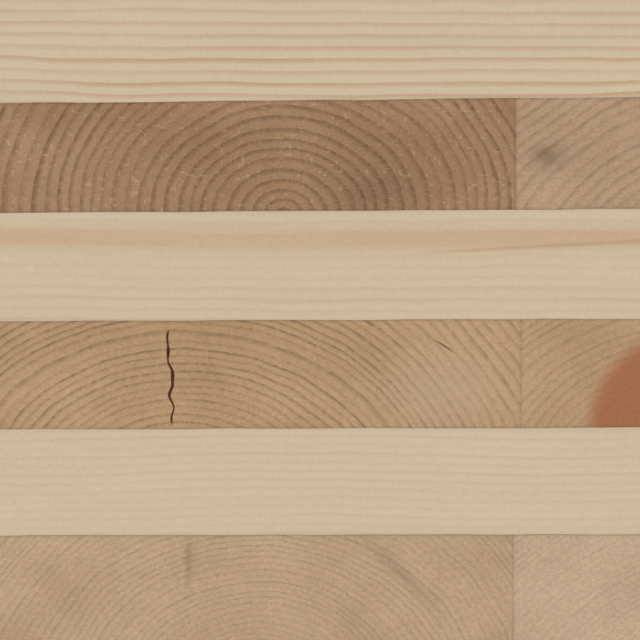
A WebGL 1 fragment shader for this texture:

```glsl
precision highp float;
// Laminated timber: pale long-grain boards alternating with darker end-grain blocks.
uniform vec2 u_resolution;

const float SEAM_COUNT = 5.0;
const float FIRST_SEAM = 0.163;
const float SEAM_STEP = 0.166;
const float SEAM_WIDTH = 0.0016;
const float CRACK_WIDTH = 0.0023;
const vec3 PALE = vec3(0.805, 0.733, 0.620);
const vec3 GRAIN = vec3(0.690, 0.540, 0.400);
const vec3 BLUSH = vec3(0.765, 0.630, 0.510);
const vec3 TAN_LOW = vec3(0.725, 0.610, 0.488);
const vec3 TAN_MID = vec3(0.715, 0.582, 0.447);
const vec3 TAN_TOP = vec3(0.630, 0.492, 0.373);
const vec3 SAPWOOD = vec3(0.755, 0.655, 0.545);
const vec3 HEARTWOOD = vec3(0.620, 0.385, 0.270);
const vec3 CRACK = vec3(0.240, 0.140, 0.090);

float hash(vec2 p) {
  vec3 q = fract(vec3(p.xyx) * 0.1031);
  q += dot(q, q.yzx + 33.33);
  return fract((q.x + q.y) * q.z);
}

float noise(vec2 p) {
  vec2 i = floor(p), f = fract(p);
  f = f * f * (3.0 - 2.0 * f);
  return mix(mix(hash(i), hash(i + vec2(1, 0)), f.x),
             mix(hash(i + vec2(0, 1)), hash(i + vec2(1, 1)), f.x), f.y);
}

float fbm(vec2 p) {
  float sum = 0.0, gain = 0.5;
  for (int i = 0; i < 4; i++) {
    sum += gain * noise(p);
    p = p * 2.03 + 17.0;
    gain *= 0.5;
  }
  return sum;
}

float spot(vec2 p, vec2 center, vec2 size) {
  vec2 d = (p - center) / size;
  return exp(-dot(d, d));
}

// Chooses the value of the low, middle or top layer.
float pick(float layer, float low, float mid, float top) {
  return layer < 0.5 ? low : (layer < 1.5 ? mid : top);
}

// Growth line: slow darkening, quick end, strength varying per ring.
float growthLine(float phase) {
  float f = fract(phase);
  float line = smoothstep(0.35, 0.82, f) * (1.0 - smoothstep(0.84, 1.0, f));
  return line * (0.35 + 0.65 * hash(vec2(floor(phase), 7.0)));
}

// Long grain: lines running across, with a rosy streak in the middle board.
vec3 sideGrain(vec2 p, float layer) {
  float seed = layer * 19.0;
  float bend = 0.022 * fbm(vec2(p.x * 2.2 + seed, p.y * 4.0)) + 0.004 * noise(vec2(p.x * 11.0, p.y * 20.0));
  float line = growthLine((p.y + bend) * pick(layer, 72.0, 58.0, 54.0));
  line *= 0.5 + 0.7 * noise(vec2(p.x * 5.0 + seed, p.y * 45.0));
  vec3 color = PALE + 0.025 * (fbm(vec2(p.x * 4.0, p.y * 30.0 + seed)) - 0.47);
  color = mix(color, GRAIN, line * pick(layer, 0.16, 0.19, 0.62));
  if (layer > 0.5 && layer < 1.5) {
    float streak = exp(-pow((p.y - 0.630 + 0.012 * p.x * (1.0 - p.x)) / 0.017, 2.0));
    color = mix(color, BLUSH, 0.75 * streak * (0.65 + 0.5 * noise(p * vec2(3.0, 30.0))));
    float vein = p.y - 0.607 - 0.055 * (p.x - 0.7);
    color = mix(color, GRAIN, 0.4 * exp(-pow(vein / 0.003, 2.0)) * smoothstep(0.62, 0.75, p.x));
  }
  return color;
}

// End grain: arcs around a pith, and a second block right of the joint.
vec3 endGrain(vec2 p, float layer, float px) {
  float joint = pick(layer, 0.802, 0.814, 0.806);
  float right = smoothstep(-px, px, p.x - joint);
  vec2 pith = vec2(pick(layer, 0.40, 0.29, 0.443), pick(layer, -0.10, 0.22, 0.668));
  if (p.x > joint) pith = vec2(pick(layer, 1.15, 1.08, 1.20), pick(layer, -0.15, 0.25, 0.50));
  vec2 d = (p - pith) * vec2(1.0, pick(layer, 1.2, 1.3, 1.25));
  float radius = length(d) + 0.022 * fbm(p * 7.0 + layer * 9.0);
  float phase = radius * pick(layer, 88.0, 66.0, 52.0) + 0.8 * noise(vec2(radius * 24.0, layer));
  float broken = 0.4 + 0.8 * noise(vec2(atan(d.y, d.x) * 45.0, radius * 90.0));
  float rings = growthLine(phase) * broken * mix(1.0, 0.5, right);

  vec3 color = layer < 0.5 ? TAN_LOW : (layer < 1.5 ? TAN_MID : TAN_TOP);
  color = mix(color, SAPWOOD, right * pick(layer, 0.65, 0.12, 0.52));
  color += 0.09 * (fbm(p * vec2(9.0, 13.0) + layer * 5.0) - 0.47);
  color *= 1.0 - rings * pick(layer, 0.09, 0.20, 0.23);
  // Sawn pores and pale flecks
  color *= 1.0 + 0.07 * (noise(p * vec2(260.0, 330.0)) - 0.5);
  float fleck = smoothstep(0.80, 0.95, noise(p * vec2(150.0, 190.0) + 40.0));
  color += fleck * pick(layer, 0.01, 0.02, 0.055) * (1.0 - right);

  if (layer < 0.5) {
    color *= 1.0 - 0.12 * spot(p, vec2(0.295, 0.125), vec2(0.006, 0.035));
    color *= 1.0 - 0.10 * spot(p + vec2(0.0, 0.9 * (p.x - 0.63)), vec2(0.63, 0.10), vec2(0.05, 0.014));
  } else if (layer < 1.5) {
    color = mix(color, SAPWOOD, 0.6 * spot(p, vec2(0.69, 0.39), vec2(0.09, 0.06)));
    color = mix(color, HEARTWOOD, 0.8 * right * smoothstep(0.165, 0.13, length(p - vec2(1.07, 0.33))));
    color = mix(color, CRACK, 0.55 * spot(p + vec2(0.0, 0.65 * (p.x - 0.695)), vec2(0.695, 0.459), vec2(0.012, 0.0018)));
    // Drying crack
    float path = 0.267 + 0.008 * (noise(vec2(p.y * 55.0, 3.0)) - 0.5) + 0.05 * (0.41 - p.y);
    float width = CRACK_WIDTH * (0.35 + 0.9 * noise(vec2(p.y * 80.0, 8.0)));
    float extent = smoothstep(0.333, 0.345, p.y) * (1.0 - smoothstep(0.478, 0.487, p.y));
    color = mix(color, CRACK, 0.9 * extent * (1.0 - smoothstep(width - px, width + px, abs(p.x - path))));
  } else {
    color *= 1.0 - 0.17 * spot(p, vec2(0.853, 0.757), vec2(0.022, 0.016));
    color *= 1.0 - 0.10 * spot(p, vec2(0.58, 0.70), vec2(0.06, 0.035));
  }
  return color * (1.0 - 0.10 * exp(-abs(p.x - joint) / 0.0018));
}

void main() {
  vec2 p = gl_FragCoord.xy / u_resolution;
  float px = 1.0 / min(u_resolution.x, u_resolution.y);
  // Nearest seam; seams tilt a little more toward the top
  float seam = 0.0, offset = 9.0;
  for (float k = 0.0; k < SEAM_COUNT; k++) {
    float y = FIRST_SEAM + SEAM_STEP * k + 0.0007 * k * k + p.x * (0.002 + 0.0005 * k * k);
    y += 0.0012 * (noise(vec2(p.x * 14.0, k * 5.0)) - 0.5);
    if (abs(p.y - y) < abs(offset)) { offset = p.y - y; seam = k; }
  }
  float above = smoothstep(-px, px, offset);
  float pale = mod(seam, 2.0) < 0.5 ? above : 1.0 - above;
  vec3 color = mix(endGrain(p, floor((seam + 1.0) * 0.5), px), sideGrain(p, floor(seam * 0.5)), pale);
  color *= 1.0 - 0.20 * exp(-abs(offset) / SEAM_WIDTH) * (1.0 - 0.6 * pale);
  color += 0.018 * (noise(p * 300.0) - 0.5);
  gl_FragColor = vec4(color, 1.0);
}
```
